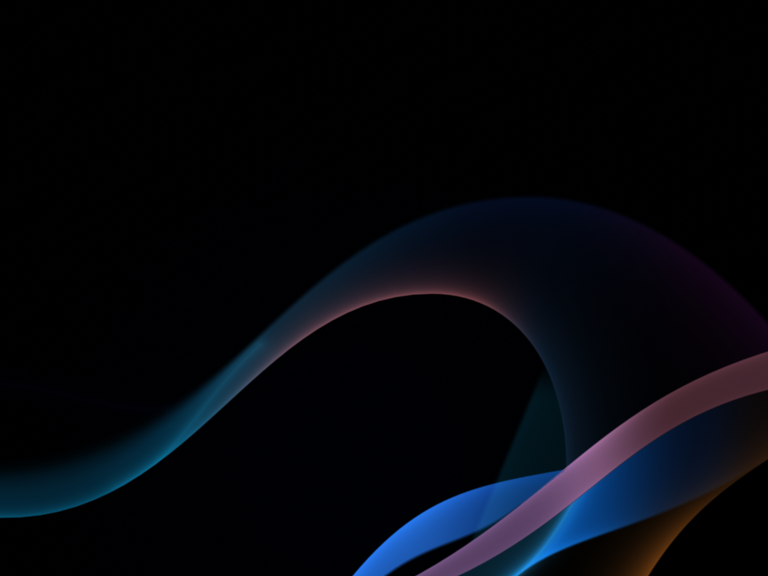
Give the GLSL for this background, as a Shadertoy shader.

```glsl
const int SEGMENTS = 28;

vec2 bezier(vec2 a, vec2 b, vec2 c, vec2 d, float t) {
    float s = 1.0 - t;
    return s * s * s * a + 3.0 * s * s * t * b + 3.0 * s * t * t * c + t * t * t * d;
}

// Signed distance to a cubic curve, positive on the left of its direction
float curve(vec2 p, vec2 a, vec2 b, vec2 c, vec2 d) {
    float nearest = 1e5, side = 1.0;
    vec2 start = a;
    for (int i = 1; i <= SEGMENTS; i++) {
        vec2 end = bezier(a, b, c, d, float(i) / float(SEGMENTS));
        vec2 along = end - start, q = p - start;
        vec2 gap = q - along * clamp(dot(q, along) / dot(along, along), 0.0, 1.0);
        float dist2 = dot(gap, gap);
        if (dist2 < nearest) {
            nearest = dist2;
            side = along.x * q.y - along.y * q.x < 0.0 ? -1.0 : 1.0;
        }
        start = end;
    }
    return side * sqrt(nearest);
}

float nearer(float a, float b) { return abs(a) < abs(b) ? a : b; }

float fill(float d, float softness) { return smoothstep(-softness, softness, d); }

float glow(float d, float width) { return exp(-abs(d) / width); }

float hash(vec2 p) { return fract(sin(dot(p, vec2(12.99, 78.23))) * 43758.5); }

// Large dark ribbon: coloured rim, warm inner lip and cool fold
vec3 archColor(vec2 p, float outer, float inner, float px) {
    vec3 rim = mix(vec3(0.012, 0.12, 0.17), vec3(0.012, 0.035, 0.10), smoothstep(0.45, 0.92, p.x));
    rim = mix(rim, vec3(0.085, 0.02, 0.095), smoothstep(0.95, 1.25, p.x));
    float warm = smoothstep(0.28, 0.55, p.x);
    float fold = smoothstep(0.82, 0.96, p.x);
    vec3 lip = mix(vec3(0.015, 0.19, 0.25), vec3(0.33, 0.18, 0.18), warm);
    lip = mix(lip, vec3(0.055, 0.115, 0.17), fold);
    vec3 color = rim * glow(outer, 0.075);
    color += lip * glow(inner, mix(0.032, 0.055, fold)) * 0.85;
    color += lip * glow(inner, 0.006) * 0.65 * (1.0 - 0.6 * fold);
    color += vec3(0.0, 0.006, 0.018) * (1.0 - smoothstep(0.9, 1.2, p.x));
    float streak = curve(p, vec2(0.208, 0.149), vec2(0.313, 0.210), vec2(0.347, 0.306), vec2(0.451, 0.401));
    color += vec3(0.02, 0.11, 0.14) * glow(streak, 0.012);
    float topSoftness = mix(0.035, 0.006, smoothstep(0.1, 0.45, p.x));
    return color * fill(outer, topSoftness) * fill(inner, px);
}

// Bright blue crest at the lower centre
vec3 crestColor(vec2 p, float top) {
    vec3 color = mix(vec3(0.14, 0.43, 0.86), vec3(0.025, 0.18, 0.44), smoothstep(0.70, 0.97, p.x));
    return color * (0.78 + 0.35 * glow(top, 0.02));
}

// Translucent sheets below the pink band
vec3 sheetColor(vec2 p, float ridge, float base, float amber, float px) {
    vec3 blue = mix(vec3(0.02, 0.27, 0.56), vec3(0.012, 0.055, 0.13), smoothstep(0.96, 1.22, p.x));
    blue = mix(blue, vec3(0.035, 0.025, 0.03), smoothstep(1.2, 1.33, p.x));
    vec3 color = blue * fill(base, px * 2.0) * fill(-ridge, 0.012);
    color += vec3(0.025, 0.12, 0.17) * fill(ridge, 0.01);
    color += vec3(0.08, 0.26, 0.36) * glow(ridge, 0.012);
    color += vec3(0.04, 0.18, 0.30) * glow(base, 0.01) * fill(base, px) * (1.0 - smoothstep(0.92, 1.15, p.x));
    float amberFade = mix(1.0, 0.35, smoothstep(0.0, 0.2, p.y));
    color += vec3(0.42, 0.23, 0.07) * glow(amber, 0.035) * amberFade;
    return color * fill(amber, px);
}

vec3 pinkColor(vec2 p, float top, float bottom) {
    vec3 color = mix(vec3(0.40, 0.29, 0.45), vec3(0.31, 0.175, 0.215), smoothstep(0.98, 1.18, p.x));
    float highlight = exp(-pow((p.x - 1.03) / 0.075, 2.0));
    color += vec3(0.17, 0.11, 0.13) * highlight;
    return color * (0.85 + 0.35 * glow(top, 0.008) + 0.15 * glow(bottom, 0.006));
}

void mainImage(out vec4 fragColor, in vec2 fragCoord) {
    vec2 p = fragCoord / iResolution.y;
    p.x *= 4.0 * iResolution.y / (3.0 * iResolution.x);
    float px = 1.2 / iResolution.y;

    // Edges of the arch
    float outer = -nearer(
        curve(p, vec2(0.0, 0.170), vec2(0.399, 0.184), vec2(0.503, 0.658), vec2(0.920, 0.658)),
        curve(p, vec2(0.920, 0.658), vec2(1.076, 0.658), vec2(1.233, 0.566), vec2(1.372, 0.392)));
    float inner = nearer(
        curve(p, vec2(0.0, 0.101), vec2(0.339, 0.094), vec2(0.443, 0.490), vec2(0.750, 0.490)),
        curve(p, vec2(0.750, 0.490), vec2(0.894, 0.490), vec2(0.990, 0.366), vec2(0.983, 0.167)));

    // Edges of the lower ribbons
    float pinkTop = curve(p, vec2(0.703, -0.010), vec2(0.972, 0.132), vec2(1.042, 0.306), vec2(1.354, 0.396));
    float pinkLow = curve(p, vec2(0.764, -0.014), vec2(1.024, 0.097), vec2(1.085, 0.270), vec2(1.354, 0.328));
    float crestTop = -curve(p, vec2(0.599, -0.016), vec2(0.729, 0.149), vec2(0.833, 0.158), vec2(0.998, 0.188));
    float crestLow = curve(p, vec2(0.660, -0.007), vec2(0.747, 0.063), vec2(0.816, 0.054), vec2(0.903, 0.123));
    float ridge = curve(p, vec2(0.877, -0.016), vec2(0.972, 0.054), vec2(0.998, 0.149), vec2(1.059, 0.236));
    float base = curve(p, vec2(0.889, -0.007), vec2(0.990, 0.080), vec2(1.128, 0.071), vec2(1.345, 0.210));
    float amber = curve(p, vec2(1.111, -0.024), vec2(1.181, 0.097), vec2(1.250, 0.149), vec2(1.345, 0.210));

    // Faint backdrop
    float wisp = curve(p, vec2(0.0, 0.332), vec2(0.10, 0.330), vec2(0.18, 0.285), vec2(0.29, 0.290));
    vec3 color = vec3(0.0, 0.001, 0.004) + vec3(0.004, 0.006, 0.025) * glow(wisp, 0.008);
    color += vec3(0.0, 0.002, 0.014) * exp(-12.0 * dot(p - vec2(0.6, 0.2), p - vec2(0.6, 0.2)));

    // Arch and the teal veil inside its fold
    color += archColor(p, outer, inner, px);
    float veil = dot(p - vec2(0.946, 0.366), normalize(vec2(0.205, -0.085)));
    float veilMask = fill(veil, 0.006) * fill(-inner, px) * smoothstep(0.38, 0.30, p.y);
    color += vec3(0.008, 0.095, 0.125) * veilMask * (0.65 + 0.35 * glow(veil, 0.04));

    // Lower ribbons, back to front
    float crest = fill(crestTop, px) * fill(crestLow, px * 2.0);
    color = mix(color, crestColor(p, crestTop) + 0.5 * vec3(0.04, 0.12, 0.10) * veilMask, crest);
    color = mix(color, sheetColor(p, ridge, base, amber, px), fill(-pinkLow, px));
    float pink = fill(-pinkTop, px) * fill(pinkLow, px);
    vec3 band = mix(pinkColor(p, pinkTop, pinkLow), vec3(0.21, 0.25, 0.45), 0.45 * crest);
    color = mix(color, band, pink);

    color += (hash(fragCoord) - 0.5) / 255.0;
    fragColor = vec4(clamp(color, 0.0, 1.0), 1.0);
}
```
